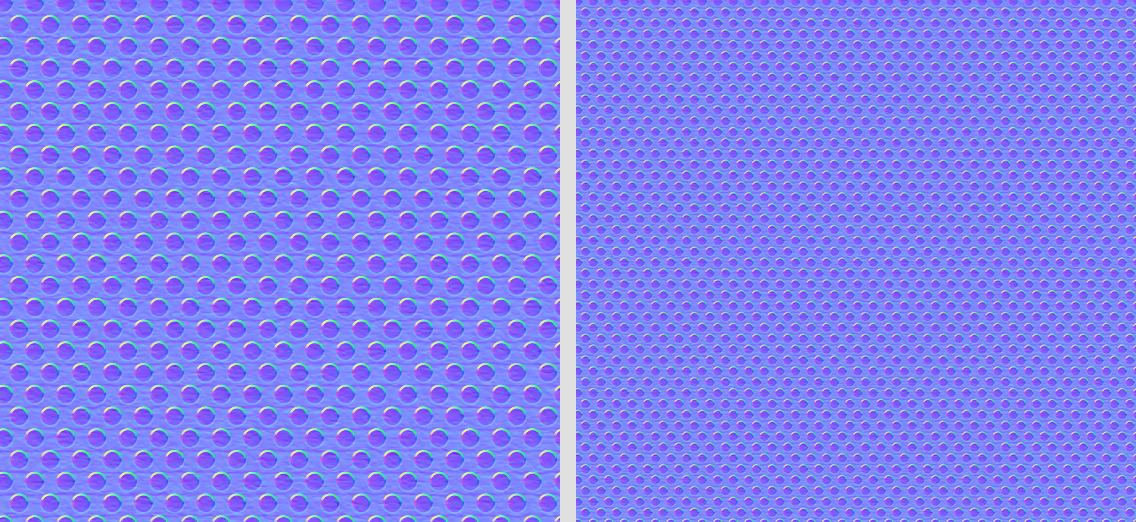
Left, the tile; right, the same tile 2 across and 2 down.
Give the GLSL for this texture map, as a Shadertoy shader.

```glsl
// Tangent-space normal map of a perforated sheet: 18 x 24 staggered round dents
// with a bright upper rim and a soft lower lip, creased between the rows.
// Slopes are summed in colour units; wrapped noise adds wrinkles and wear.

float hash(vec2 p) {
    vec3 q = fract(vec3(p.xyx) * 0.1031);
    q += dot(q, q.yzx + 33.33);
    return fract((q.x + q.y) * q.z);
}

// Value noise that repeats after a whole number of cells
float noise(vec2 p, vec2 period) {
    vec2 i = floor(p), f = fract(p);
    f = f * f * (3.0 - 2.0 * f);
    vec2 a = mod(i, period), b = mod(i + 1.0, period);
    return mix(mix(hash(a), hash(vec2(b.x, a.y)), f.x),
               mix(hash(vec2(a.x, b.y)), hash(b), f.x), f.y);
}

// Wrinkled surface height over the sheet, finer vertically than horizontally
float wrinkles(vec2 uv) {
    vec2 coarse = vec2(54.0, 96.0), fine = vec2(120.0, 216.0);
    float warp = noise(uv * coarse, coarse);
    float detail = noise(uv * fine + warp, fine);
    float ridge = 1.0 - abs(2.0 * warp - 1.0);
    return 0.5 * ridge + 0.5 * detail;
}

float band(float x, float center, float halfWidth, float soft) {
    return 1.0 - smoothstep(halfWidth - soft, halfWidth + soft, abs(x - center));
}

void mainImage(out vec4 fragColor, in vec2 fragCoord) {
    const vec2 count = vec2(18.0, 24.0);
    vec2 uv = fragCoord / iResolution.xy;
    vec2 p = uv * count;
    float rowHeight = count.x * iResolution.y / (count.y * iResolution.x);
    float pixel = count.x / iResolution.x;

    // Staggered cell; distances are in units of the column pitch
    float row = floor(p.y + 0.64);
    float shift = 0.11 + 0.5 * mod(row, 2.0);
    float column = floor(p.x - shift + 0.5);
    vec2 id = mod(vec2(column, row), count);
    float wear = hash(id + 7.0);
    vec2 d = vec2(p.x - shift - column, (p.y + 0.14 - row) * rowHeight);
    float r = length(d);
    vec2 dir = d / max(r, 0.001);
    float soft = max(0.014, 0.45 * pixel);

    // Emboss the wrinkles
    float e = 0.0018;
    float h = wrinkles(uv);
    vec2 grain = vec2(wrinkles(uv + vec2(e, 0.0)), wrinkles(uv + vec2(0.0, e))) - h;

    // Sheet between the dents, with a ragged crease above each row
    float dent = 1.0 - smoothstep(0.3 - soft, 0.3 + soft, r);
    float wave = noise(uv * vec2(72.0, 48.0), vec2(72.0, 48.0)) - 0.5;
    float v = fract(p.y + 0.14 - 0.42 + 0.12 * wave + 0.5) - 0.5;
    vec2 sheet = vec2(0.0, 0.035 + 0.05 * wave);
    sheet.y -= (0.13 + 0.1 * wave) * band(v, 0.0, 0.045, 0.04);
    sheet.y += 0.05 * band(v, -0.14, 0.06, 0.06);
    sheet += grain * vec2(0.25, 0.36);

    // Dent floor, deepest in tone below the upper rim
    vec2 bowl = vec2(-0.25 * d.x, -0.155 - 0.2 * d.y);
    bowl += grain * vec2(0.28, 0.36);
    vec2 slope = mix(sheet, bowl, dent);

    // Lower lip and faint side walls
    float lip = band(r, 0.31, 0.03, soft) * smoothstep(0.1, -0.6, dir.y);
    slope = mix(slope, vec2(0.06 * dir.x, 0.17 + 0.3 * grain.y), 0.9 * lip);
    float wall = band(r, 0.265, 0.035, soft) * (1.0 - smoothstep(0.0, 0.6, abs(dir.y)));
    slope.x -= 0.2 * dir.x * wall;

    // Upper rim: yellow on the left, green on top, teal on the right
    float rim = band(r, 0.284, 0.034, soft) * smoothstep(0.1, 0.5, dir.y + 0.1 * dir.x);
    vec2 rimSlope = vec2(0.04 - 0.68 * dir.x, 0.22 + 0.33 * dir.y);
    rimSlope = clamp(rimSlope, vec2(-0.3, 0.0), vec2(0.44, 0.49));
    slope = mix(slope, rimSlope, rim * (0.9 + 0.1 * wear));

    // Steeper slopes face the viewer less
    float steep = max(dot(slope, slope) - 0.02, 0.0);
    float blue = 1.0 - (1.75 - slope.x) * steep;
    fragColor = vec4(clamp(vec3(0.5 + slope, blue), 0.0, 1.0), 1.0);
}
```
